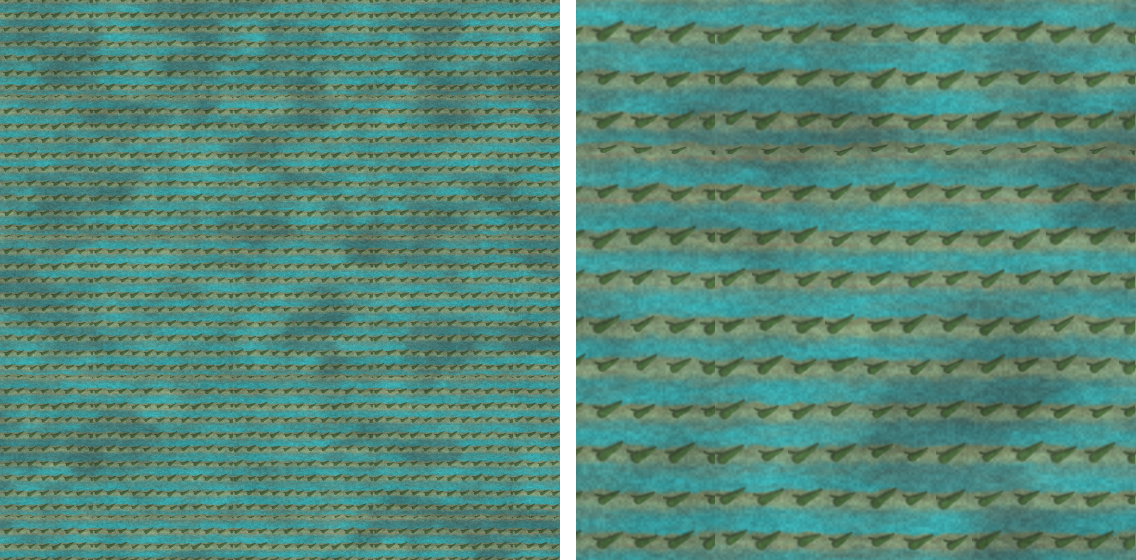
Left, the full canvas; right, a detail of the centre.
Reproduce this pattern procedurally as a Shadertoy shader.

```glsl
// Worn teal cloth: a 4 x 4 tiling of woven rows, each a khaki band carrying slanted
// green stitches. Stitch and row pitches do not divide the tile, so the last of each
// is cut at the seam. Periodic noise varies the tile; large free noise adds stains.

const float TILES = 4.0;           // repeats across and down
const float TILE = 192.0;          // threads per tile, the unit of all lengths below
const float ROW_PITCH = 19.75;
const float STITCH_PITCH = 16.81;
const vec2 SEAM = vec2(127.5, 132.5); // tile seam, from the top left
const float TAU = 6.2831853;

const vec3 TEAL_BRIGHT = vec3(0.22, 0.63, 0.64);
const vec3 TEAL_DULL = vec3(0.34, 0.53, 0.49);
const vec3 KHAKI_LIGHT = vec3(0.52, 0.61, 0.47);
const vec3 KHAKI_DARK = vec3(0.47, 0.50, 0.37);
const vec3 RUST = vec3(0.58, 0.50, 0.38);
const vec3 STITCH_GREEN = vec3(0.29, 0.43, 0.24);
const vec3 STITCH_SHADE = vec3(0.23, 0.29, 0.20);
const vec3 STAIN = vec3(0.28, 0.43, 0.42);

float hash(vec2 p) {
    vec3 h = fract(p.xyx * vec3(0.1031, 0.1030, 0.0973));
    h += dot(h, h.yzx + 33.33);
    return fract((h.x + h.y) * h.z);
}

// Value noise that repeats after a whole number of cells
float noise(vec2 p, vec2 period) {
    vec2 i = floor(p), f = fract(p);
    f = f * f * (3.0 - 2.0 * f);
    vec2 a = mod(i, period), b = mod(i + 1.0, period);
    return mix(mix(hash(a), hash(vec2(b.x, a.y)), f.x),
               mix(hash(vec2(a.x, b.y)), hash(b), f.x), f.y);
}

// Noise that repeats with the tile, with the given cells across and down
float tileNoise(vec2 cell, vec2 cells) {
    return noise(cell * cells, cells);
}

float fbm(vec2 p) {
    float sum = 0.0, gain = 0.5;
    for (int i = 0; i < 5; i++) {
        sum += gain * noise(p, vec2(512.0));
        p = p * 2.03 + 17.0;
        gain *= 0.5;
    }
    return sum;
}

// Distance to a capsule whose radius changes from ra to rb
float taperedCapsule(vec2 p, vec2 a, vec2 b, float ra, float rb) {
    vec2 ab = b - a;
    float h = clamp(dot(p - a, ab) / dot(ab, ab), 0.0, 1.0);
    return length(p - a - h * ab) - mix(ra, rb, h);
}

float cover(float dist, float soft) {
    return 1.0 - smoothstep(-soft, soft, dist);
}

// Cloth between the stitches; d is the depth below the row centre
vec3 clothColour(float d, float row, vec2 cell, float stain) {
    float streak = 0.6 * tileNoise(cell, vec2(7.0, 56.0)) + 0.4 * tileNoise(cell, vec2(24.0, 80.0));
    float patchy = tileNoise(cell, vec2(6.0, 11.0));
    float bright = 0.5 + 0.5 * cos(TAU * (d + 6.5) / ROW_PITCH);
    bright = clamp(bright * 0.85 + (streak - 0.5) * 1.0 + (patchy - 0.5) * 0.5, 0.0, 1.0);
    vec3 teal = mix(mix(TEAL_DULL, TEAL_BRIGHT, bright), STAIN, 0.55 * stain);

    float fray = (tileNoise(cell, vec2(40.0, 48.0)) - 0.5) * 2.0;
    float lower = 4.9 + 2.4 * (hash(vec2(row, 5.0)) - 0.5) + fray;
    float band = smoothstep(-4.4, -1.6, d + 0.8 * fray) * (1.0 - smoothstep(lower - 2.4, lower + 3.0, d));
    vec3 khaki = mix(KHAKI_DARK, KHAKI_LIGHT, smoothstep(-2.0, 3.0, d + fray));
    float rust = exp(-0.5 * (d - 3.6) * (d - 3.6)) * hash(vec2(row, 9.0));
    khaki = mix(khaki, RUST, rust * smoothstep(0.3, 0.7, streak));
    return mix(teal, khaki, band * (0.88 + 0.24 * (patchy - 0.5)));
}

// One slanted, tapered stitch with its shaded upper edge
vec3 addStitch(vec3 colour, vec2 p, vec2 id, float soft) {
    float size = 0.78 + 0.28 * hash(id + 3.0);
    p += (vec2(hash(id + 11.0), hash(id + 23.0)) - 0.5) * vec2(3.0, 1.6);
    p /= size;
    vec2 foot = vec2(-3.4, -2.0 + 0.8 * hash(id + 41.0));
    vec2 head = vec2(5.4, 2.6 + 1.8 * hash(id + 37.0));
    float body = taperedCapsule(p, foot, head, 2.4, 0.5);
    float barb = taperedCapsule(p, vec2(-7.0, 0.9), vec2(-2.4, -0.4), 0.5, 1.2);
    float core = taperedCapsule(p - vec2(0.6, -0.6), foot, head * 0.8, 1.6, 0.4);
    colour = mix(colour, STITCH_SHADE, 0.9 * cover(min(body, barb), soft));
    return mix(colour, STITCH_GREEN, 0.85 * cover(core, soft));
}

void mainImage(out vec4 fragColor, in vec2 fragCoord) {
    vec2 uv = fragCoord / iResolution.y;
    vec2 thread = vec2(uv.x, 1.0 - uv.y) * TILES * TILE;
    float soft = max(0.75 * TILES * TILE / iResolution.y, 1.0);

    // Position in the tile, with rows that wander slightly
    vec2 cell = fract((thread - SEAM) / TILE);
    float wander = (tileNoise(cell, vec2(14.0, 10.0)) - 0.5) * 1.8;
    vec2 local = mod(thread - SEAM + vec2(0.0, wander), TILE);

    // Nearest row; the one past the end is the thin row at the seam
    float row = floor(local.y / ROW_PITCH + 0.5);
    float d = local.y - row * ROW_PITCH;
    if (row > 9.5) {
        row = 0.0;
        d = local.y - TILE;
    }
    bool thin = row < 0.5;
    d += thin ? 0.0 : (hash(vec2(row, 2.0)) - 0.5) * 2.0;

    // Stains are short and scattered, strongest on the teal
    float stain = smoothstep(0.46, 0.7, fbm(uv * vec2(9.0, 15.0) + 4.0));
    vec3 colour = clothColour(d, row, cell, stain);

    float column = floor(local.x / STITCH_PITCH);
    float x = local.x - (column + 0.5) * STITCH_PITCH;
    vec2 point = thin ? vec2(1.5 * x, -2.2 * d) : vec2(x, -d);
    colour = addStitch(colour, point, vec2(column, row), soft);

    // Broad fading, then blotches and fine fibre grain
    float grain = noise(thread * vec2(0.3, 0.5), vec2(1024.0)) + noise(thread * 0.8, vec2(1024.0));
    colour *= 1.0 - 0.07 * stain + 0.14 * (grain - 1.0) + 0.26 * (fbm(uv * vec2(20.0, 26.0)) - 0.48);
    fragColor = vec4(clamp(colour, 0.0, 1.0), 1.0);
}
```
